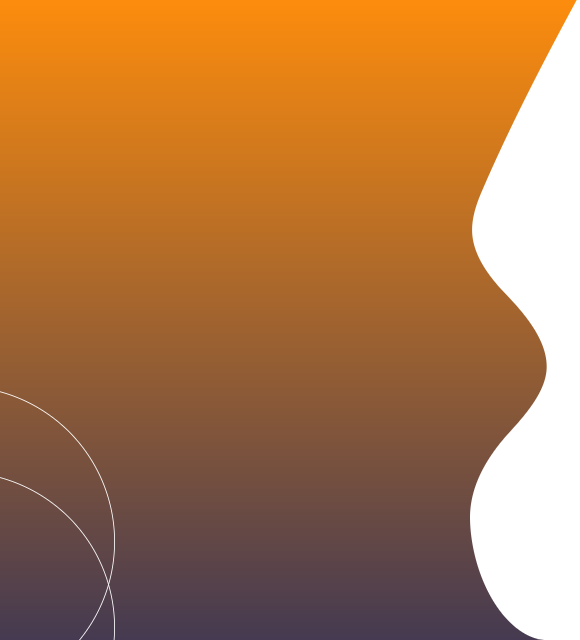
Give the GLSL for this background, as a WebGL 2 fragment shader.

```glsl
#version 300 es
precision highp float;
// Orange to dusk-violet gradient with a wavy white right side and two thin circles.
uniform vec2 u_resolution;
out vec4 fragColor;

// Layout units: the canvas is UNITS tall, y runs downward from the top.
const float UNITS = 768.0;
const vec3 TOP_COLOR = vec3(0.99, 0.55, 0.05);
const vec3 BOTTOM_COLOR = vec3(0.27, 0.228, 0.317);
const vec3 WHITE = vec3(1.0);

// Wave knots: (y, x, slope dx/dy)
const int KNOTS = 7;
const vec3 WAVE[KNOTS] = vec3[KNOTS](
  vec3(0.0, 692.0, -0.54), vec3(230.0, 578.0, -0.43),
  vec3(276.0, 566.5, 0.0), vec3(353.0, 607.0, 0.97),
  vec3(440.0, 656.0, 0.0), vec3(518.0, 612.0, -0.92),
  vec3(621.0, 564.0, 0.0));
const vec2 FOOT_SIZE = vec2(91.0, 147.0);
const float FOOT_POWER = 1.85;

const vec2 RING_CENTER = vec2(-49.0, 650.0);
const float RING_STEP = 103.0;
const float RING_RADIUS = 186.5;
const float RING_HALF_WIDTH = 0.5;
const int RINGS = 2;

// Cubic Hermite curve between two knots
float hermite(vec3 a, vec3 b, float y) {
  float h = b.x - a.x;
  float t = (y - a.x) / h;
  float s = 1.0 - t;
  return a.y * s * s * (1.0 + 2.0 * t) + b.y * t * t * (3.0 - 2.0 * t)
       + h * t * s * (a.z * s - b.z * t);
}

// Horizontal position of the wave at height y
float waveEdge(float y) {
  vec3 last = WAVE[KNOTS - 1];
  if (y > last.x) {
    float v = min((y - last.x) / FOOT_SIZE.y, 1.0);
    float u = pow(1.0 - pow(v, FOOT_POWER), 1.0 / FOOT_POWER);
    return last.y + FOOT_SIZE.x * (1.0 - u);
  }
  float x = WAVE[0].y;
  for (int i = 0; i < KNOTS - 1; i++) {
    if (y >= WAVE[i].x) x = hermite(WAVE[i], WAVE[i + 1], y);
  }
  return x;
}

// Coverage of a thin stroke at distance d from its centre line
float stroke(float d, float halfWidth, float pixel) {
  float peak = min(1.0, 2.0 * halfWidth / pixel);
  return clamp((halfWidth + 0.5 * pixel - abs(d)) / pixel, 0.0, peak);
}

void main() {
  float pixel = UNITS / u_resolution.y;
  vec2 p = vec2(gl_FragCoord.x, u_resolution.y - gl_FragCoord.y) * pixel;

  // Vertical gradient
  vec3 color = mix(TOP_COLOR, BOTTOM_COLOR, p.y / UNITS);

  // Thin overlapping circles
  for (int i = 0; i < RINGS; i++) {
    vec2 center = RING_CENTER + vec2(0.0, RING_STEP * float(i));
    float d = length(p - center) - RING_RADIUS;
    color = mix(color, WHITE, stroke(d, RING_HALF_WIDTH, pixel));
  }

  // White side, with the horizontal gap corrected by the local slope
  float e = 0.5 * pixel;
  float slope = (waveEdge(p.y + e) - waveEdge(p.y - e)) / (2.0 * e);
  float gap = (p.x - waveEdge(p.y)) / sqrt(1.0 + slope * slope);
  color = mix(color, WHITE, clamp(gap / pixel + 0.5, 0.0, 1.0));

  fragColor = vec4(color, 1.0);
}
```
